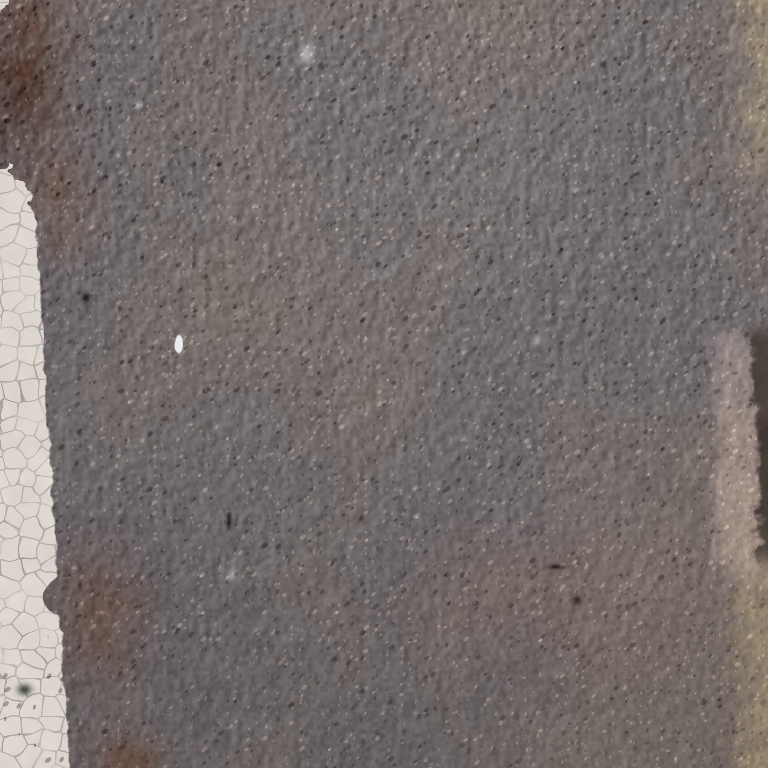
A Shadertoy shader for this texture:

```glsl
vec2 hash2(vec2 p) {
    vec3 q = fract(p.xyx * vec3(0.1031, 0.1030, 0.0973));
    q += dot(q, q.yzx + 33.33);
    return fract((q.xx + q.yz) * q.zy);
}

float noise(vec2 p) {
    vec2 i = floor(p), f = fract(p);
    f = f * f * (3.0 - 2.0 * f);
    return mix(mix(hash2(i).x, hash2(i + vec2(1, 0)).x, f.x),
               mix(hash2(i + vec2(0, 1)).x, hash2(i + 1.0).x, f.x), f.y);
}

float fbm(vec2 p) {
    float sum = 0.0, amp = 0.5;
    for (int i = 0; i < 4; i++) {
        sum += amp * noise(p);
        p = mat2(1.6, 1.2, -1.2, 1.6) * p + 7.3;
        amp *= 0.5;
    }
    return sum / 0.9375;
}

// Soft elliptical blob, 1 at its centre
float blob(vec2 p, vec2 centre, vec2 radius) {
    vec2 d = (p - centre) / radius;
    return exp(-dot(d, d));
}

// Vertical band with soft ends
float span(float y, float low, float high, float soft) {
    return smoothstep(low - soft, low + soft, y) * (1.0 - smoothstep(high - soft, high + soft, y));
}

float gritHeight(vec2 p) {
    return noise(p * vec2(120, 85)) + 0.55 * noise(p * vec2(235, 180) + 31.0);
}

// One sparse slanted chip per cell; coverage in x, random tone in y
vec2 chips(vec2 p, float scale, float density, float seed) {
    vec2 cell = floor(p * scale), rnd = hash2(cell + seed);
    vec2 d = fract(p * scale) - 0.35 - 0.3 * hash2(cell + seed + 57.0);
    float angle = (rnd.y - 0.3) * 1.5;
    d = mat2(cos(angle), sin(angle), -sin(angle), cos(angle)) * d;
    float size = mix(0.10, 0.27, rnd.y);
    float shape = 1.0 - smoothstep(size * 0.6, size * 1.2, length(d * vec2(1.5, 0.9)));
    return vec2(shape * step(rnd.x, density), rnd.y);
}

// Distance to the nearest cell border
float crackDistance(vec2 p) {
    vec2 base = floor(p);
    float nearest = 9.0, second = 9.0;
    for (int y = -1; y <= 1; y++)
    for (int x = -1; x <= 1; x++) {
        vec2 cell = base + vec2(x, y);
        float d = length(cell + 0.15 + 0.7 * hash2(cell) - p);
        second = min(second, max(nearest, d));
        nearest = min(nearest, d);
    }
    return second - nearest;
}

vec3 asphalt(vec2 p) {
    // Broad staining: cool on the left, warm through the middle and right
    float warm = fbm(p * vec2(4.5, 3.5) + 3.0);
    vec3 col = mix(vec3(0.415, 0.395, 0.405), vec3(0.465, 0.425, 0.408),
                   smoothstep(0.25, 0.75, warm + 0.3 * (p.x - 0.5)));
    col += 0.035 * blob(p, vec2(0.6, 0.8), vec2(0.4, 0.35));
    col -= 0.022 * (1.0 - smoothstep(0.0, 0.4, p.y));
    col += vec3(0.035, 0.008, -0.008) * blob(p, vec2(0.7, 0.23), vec2(0.14, 0.08));

    // Side-lit grain, stronger toward the top
    vec2 light = vec2(-0.0022, 0.0016);
    float relief = gritHeight(p + light) - gritHeight(p - light);
    col -= relief * mix(0.065, 0.12, p.y);
    col += 0.05 * (noise(p * 210.0) - 0.5) + 0.045 * (fbm(p * 38.0) - 0.5);

    // Embedded stones and pits
    for (int i = 0; i < 3; i++) {
        float k = float(i);
        vec2 stone = chips(p + k * 0.137, 62.0 + 22.0 * k, 0.17, 11.0 + 40.0 * k);
        col += stone.x * mix(vec3(0.07, 0.07, 0.075), vec3(0.15, 0.13, 0.12), stone.y);
        vec2 pit = chips(p + k * 0.219, 54.0 + 19.0 * k, 0.20, 205.0 + 40.0 * k);
        col -= pit.x * mix(0.05, 0.15, pit.y) * mix(0.65, 1.0, p.y);
    }
    return col;
}

vec3 paint(vec2 p) {
    vec2 q = p + 0.006 * (vec2(noise(p * 70.0), noise(p * 70.0 + 19.0)) - 0.5);
    float crack = 1.0 - smoothstep(0.02, 0.11, crackDistance(q * vec2(38, 44)));
    vec3 col = vec3(0.865, 0.84, 0.815) + 0.05 * (fbm(p * 45.0) - 0.5);
    col -= crack * mix(0.06, 0.24, noise(p * 35.0));
    col -= chips(p, 55.0, 0.25, 90.0).x * 0.25 * (1.0 - smoothstep(0.12, 0.2, p.y));
    return mix(col, vec3(0.27, 0.29, 0.25), blob(p, vec2(0.032, 0.102), vec2(0.009, 0.007)));
}

void mainImage(out vec4 fragColor, in vec2 fragCoord) {
    vec2 p = fragCoord / iResolution.xy;
    vec3 col = asphalt(p);
    float mottle = fbm(p * 32.0), ragged = fbm(p * 75.0 + 9.0) - 0.5;

    // Rust beside the paint
    float rust = blob(p, vec2(0.03, 0.92), vec2(0.055, 0.13)) + 0.55 * blob(p, vec2(0.08, 0.73), vec2(0.04, 0.07))
               + 0.8 * blob(p, vec2(0.125, 0.2), vec2(0.06, 0.085)) + blob(p, vec2(0.165, 0.01), vec2(0.045, 0.03));
    col += vec3(0.0, -0.065, -0.105) * min(rust, 1.0) * (0.5 + mottle);
    col -= 0.16 * blob(p, vec2(0.02, 0.88), vec2(0.045, 0.09)) * mottle;

    // Sandy right margin, pale patch and its dark outer gap
    float edge = p.x + 0.03 * (mottle - 0.5);
    float sand = smoothstep(0.93, 1.0, edge) * (span(p.y, 0.78, 1.1, 0.08) + span(p.y, -0.1, 0.25, 0.05));
    col += vec3(0.12, 0.10, 0.035) * sand * (0.5 + mottle);
    float patchMask = smoothstep(0.915, 0.955, edge) * span(p.y + 0.03 * ragged, 0.25, 0.56, 0.03);
    col += vec3(0.14, 0.115, 0.095) * patchMask * (0.6 + 0.8 * mottle);
    float gapEdge = 0.986 - 0.01 * smoothstep(0.45, 0.55, p.y) + 0.025 * ragged;
    float gap = smoothstep(gapEdge - 0.004, gapEdge + 0.006, p.x) * span(p.y, 0.27, 0.57, 0.02);
    col = mix(col, vec3(0.2, 0.165, 0.145) + 0.1 * mottle, gap * 0.9);

    // Worn paint stripe, flaked away near the top
    float wear = 0.07 * smoothstep(0.73, 0.84, p.y) - 0.05 * smoothstep(0.955, 0.99, p.y);
    float stripe = 0.091 - 0.0635 * p.y - wear + ragged * mix(0.009, 0.07, smoothstep(0.7, 0.8, p.y));
    stripe -= 0.028 * blob(p, vec2(0.066, 0.222), vec2(0.02, 0.018));
    col = mix(col, paint(p), 1.0 - smoothstep(-0.0015, 0.0015, p.x - stripe));

    // Isolated bright chips and dark nicks
    float fleck = blob(p + vec2(0.003 * ragged, 0.0), vec2(0.233, 0.552), vec2(0.0055, 0.012));
    col = mix(col, vec3(0.92), smoothstep(0.25, 0.5, fleck));
    float pale = blob(p, vec2(0.7, 0.556), vec2(0.006)) + blob(p, vec2(0.4, 0.93), vec2(0.009, 0.012))
               + blob(p, vec2(0.18, 0.863), vec2(0.005)) + blob(p, vec2(0.302, 0.251), vec2(0.006, 0.008));
    float nick = blob(p, vec2(0.112, 0.613), vec2(0.006)) + blob(p, vec2(0.725, 0.262), vec2(0.011, 0.003))
               + blob(p, vec2(0.751, 0.219), vec2(0.006, 0.005)) + blob(p, vec2(0.298, 0.322), vec2(0.003, 0.013));
    col += 0.22 * pale - 0.25 * nick;

    fragColor = vec4(clamp(col, 0.0, 1.0), 1.0);
}
```
